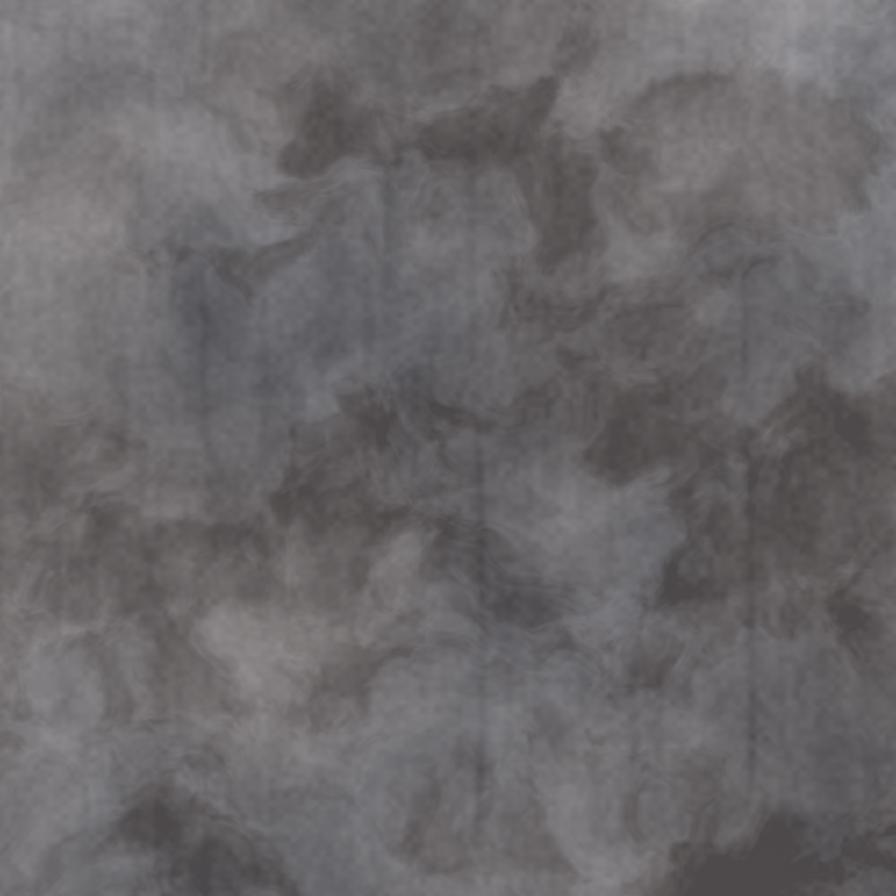
This texture is drawn by a WebGL 2 fragment shader. Its source:

```glsl
#version 300 es
precision highp float;

uniform vec2 u_resolution;
out vec4 fragColor;

// Tone
const float BASE_TONE = 0.456;
const float CLOUD_CONTRAST = 0.28;
const float PATCH_DEPTH = 0.085;
const float WISP_CONTRAST = 0.13;
const float GRAIN_CONTRAST = 0.035;
const float STREAK_CONTRAST = 0.022;
const float HEIGHT_FALLOFF = 0.055;
const vec2 TONE_LIMITS = vec2(0.29, 0.61);

// Tint offsets added to the grey tone
const vec3 COOL_TINT = vec3(0.002, -0.001, 0.015);
const vec3 WARM_TINT = vec3(0.017, -0.004, -0.001);

// Feature sizes, as repeats per canvas height
const float CLOUD_SCALE = 3.6;
const float PATCH_SCALE = 5.5;
const float WISP_SCALE = 17.0;
const float GRAIN_SCALE = 125.0;
const vec2 STREAK_SCALE = vec2(95.0, 9.0);
const float WARP_AMOUNT = 0.13;

// Vertical cloth folds
const float FOLD_SPACING = 0.302;
const float FOLD_OFFSET = 0.23;
const float FOLD_WIDTH = 0.006;
const float FOLD_SHADE = 0.045;

float hash(vec2 cell) {
    uvec2 q = uvec2(ivec2(cell)) * uvec2(1597u, 3812u + 1u);
    uint h = (q.x ^ (q.y << 7u)) * 747796u + q.y * 2891u + 977u;
    h = (h ^ (h >> 15u)) * 73244475u;
    h = (h ^ (h >> 13u)) * 668265u;
    h ^= h >> 16u;
    return float(h & 0xffffu) / 65535.0;
}

float noise(vec2 p) {
    vec2 i = floor(p);
    vec2 f = p - i;
    f = f * f * f * (f * (f * 6.0 - 15.0) + 10.0);
    float low = mix(hash(i), hash(i + vec2(1, 0)), f.x);
    float high = mix(hash(i + vec2(0, 1)), hash(i + vec2(1, 1)), f.x);
    return mix(low, high, f.y);
}

// Layered noise, turned at each octave to hide the lattice
float fbm(vec2 p, int octaves, float gain) {
    const mat2 turn = mat2(0.8, 0.6, -0.6, 0.8);
    float sum = 0.0, total = 0.0, weight = 1.0;
    for (int i = 0; i < octaves; i++) {
        sum += weight * noise(p);
        total += weight;
        weight *= gain;
        p = turn * p * 2.03 + vec2(17.3, 9.1);
    }
    return sum / total;
}

// Thin dark crease with a soft shoulder, fading in and out along its length
float foldShade(vec2 p) {
    float x = p.x - FOLD_OFFSET + 0.012 * (noise(vec2(p.y * 5.0, 3.0)) - 0.5);
    float index = floor(x / FOLD_SPACING + 0.5);
    float d = x - index * FOLD_SPACING;
    float crease = exp(-d * d / (FOLD_WIDTH * FOLD_WIDTH));
    float shoulder = 0.35 * exp(-abs(d) / (4.0 * FOLD_WIDTH));
    float presence = smoothstep(0.4, 0.8, noise(vec2(index * 7.0 + 40.0, p.y * 5.0)));
    return (crease + shoulder) * presence * mix(1.0, 0.45, p.y);
}

void main() {
    vec2 p = gl_FragCoord.xy / u_resolution.y;
    float height = p.y;

    // Uneven dye: broad clouds and darker ragged patches
    vec2 warp = vec2(fbm(p * 6.0 + 31.0, 4, 0.55), fbm(p * 6.0 + 73.0, 4, 0.55)) - 0.5;
    vec2 w = p + WARP_AMOUNT * warp;
    float cloud = fbm(w * CLOUD_SCALE + 5.0, 5, 0.55) - 0.5;
    float stain = fbm(w * PATCH_SCALE * vec2(0.9, 1.1) + 112.0, 6, 0.6);
    float stained = smoothstep(0.48, 0.66, stain);

    // Crumpled wisps, woven grain and faint hanging streaks
    float wisp = fbm(w * WISP_SCALE + 211.0, 4, 0.65) - 0.5;
    float grain = noise(p * GRAIN_SCALE + 301.0) - 0.5;
    float streak = noise(p * STREAK_SCALE + 401.0) - 0.5;

    float tone = BASE_TONE
        + CLOUD_CONTRAST * cloud
        - PATCH_DEPTH * stained
        + WISP_CONTRAST * wisp
        + GRAIN_CONTRAST * grain
        + STREAK_CONTRAST * streak
        + HEIGHT_FALLOFF * (height - 0.5)
        - FOLD_SHADE * foldShade(p);
    tone = clamp(tone, TONE_LIMITS.x, TONE_LIMITS.y);

    // Cool open cloth, warmer stains
    float hue = fbm(w * 3.0 + 503.0, 3, 0.5);
    float warmth = clamp(0.6 * stained + 1.6 * (hue - 0.5) + 0.35, 0.0, 1.0);
    fragColor = vec4(tone + mix(COOL_TINT, WARM_TINT, warmth), 1.0);
}
```
